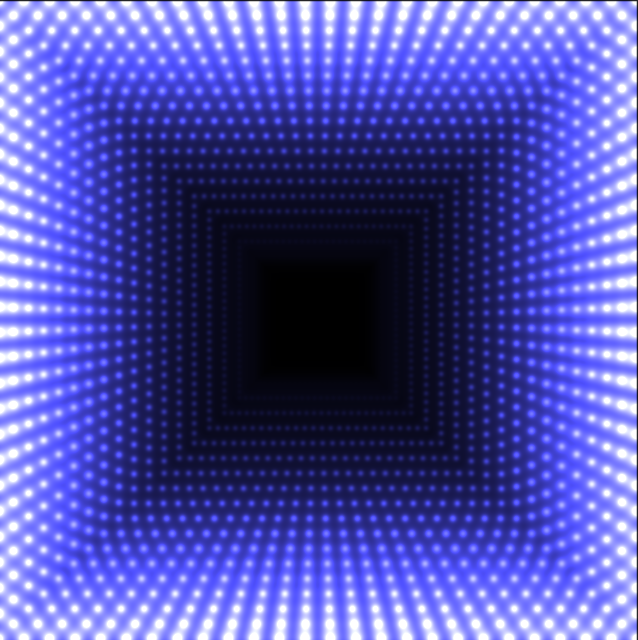
A WebGL 1 fragment shader for this background:

```glsl
precision highp float;
// Square tunnel of glowing blue dots on concentric rings, fading to a black centre.

uniform vec2 u_resolution;

const float RING_GAP = 0.0236;
const float DOTS_PER_SIDE = 25.0;

float gaussian(float distSq, float width) {
  return exp(-0.5 * distSq / (width * width));
}

// Dot on a square ring; slots past the corner wrap onto the next side.
vec2 dotPosition(float radius, float slot) {
  float s = 2.0 * (slot + 0.5) / DOTS_PER_SIDE;
  return s > 1.001 ? radius * vec2(2.0 - s, 1.0) : radius * vec2(1.0, s);
}

// Wide halo plus small core, both growing with the ring size u (0 to 1).
float dotGlow(float distSq, float u) {
  float halo = 2.8 * u * u * u * u * gaussian(distSq, 0.0075 + 0.0038 * u);
  float core = 1.75 * u * u * smoothstep(0.17, 0.36, u)
             * gaussian(distSq, 0.0022 + 0.0023 * u);
  return halo + core;
}

void main() {
  vec2 uv = gl_FragCoord.xy / u_resolution;
  vec2 p = (gl_FragCoord.xy - 0.5 * u_resolution) / min(u_resolution.x, u_resolution.y);
  p -= vec2(-0.002, 0.0005);

  // Fold all sides onto one: x is the distance to the ring centre, y runs along it.
  vec2 q = abs(p);
  if (q.y > q.x) q = q.yx;

  // Faint haze around the black centre.
  float light = 0.06 * smoothstep(0.14, 0.23, 2.0 * q.x);

  // Sum the nearby dots on the nearby rings.
  float nearestRing = floor(q.x / RING_GAP + 0.3);
  for (int i = -2; i <= 2; i++) {
    float ring = nearestRing + float(i);
    if (ring < 3.0 || ring > 21.0) continue;
    float radius = RING_GAP * (ring + 0.2);
    float nearestSlot = floor(0.5 * DOTS_PER_SIDE * min(q.y / radius, 1.0));
    for (int j = -3; j <= 3; j++) {
      vec2 d = q - dotPosition(radius, nearestSlot + float(j));
      light += dotGlow(dot(d, d), 2.0 * radius);
    }
  }

  // Blue light that saturates to white, with a thin dark rim at top and right.
  vec3 color = min(light * vec3(0.31, 0.315, 1.0), 1.0);
  vec2 rim = smoothstep(0.001, 0.003, 1.0 - uv);
  color *= mix(0.15, 1.0, rim.x * rim.y);
  gl_FragColor = vec4(color, 1.0);
}
```
